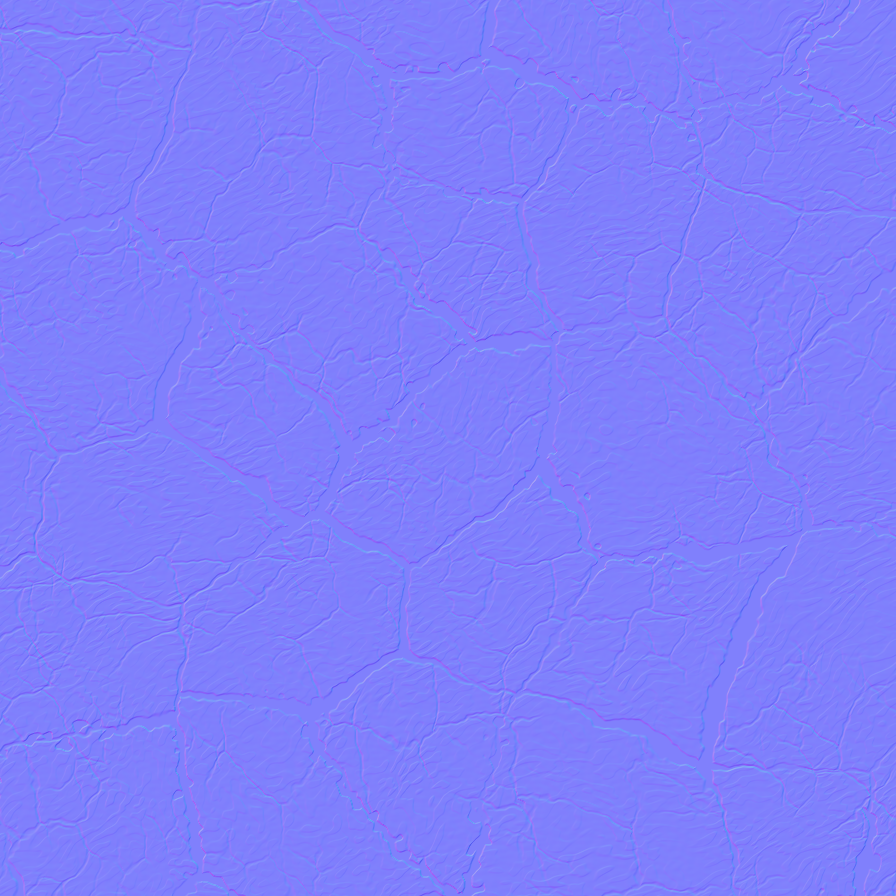
Write a three.js fragment shader that draws this texture map.

```glsl
// Tangent-space normal map of dry, cracked clay with fine directional grain.
varying vec2 vUv;

const float PLATE_CELLS = 5.0;       // plates across the canvas
const float BRANCH_CELLS = 11.0;     // cells of the thin branching cracks
const float HAIR_CELLS = 24.0;       // cells of the short hairlines
const float PLATE_DEPTH = 0.00050;   // heights in canvas units
const float BRANCH_DEPTH = 0.00036;
const float HAIR_DEPTH = 0.00026;
const float GRAIN_HEIGHT = 0.00016;
const float PIT_HEIGHT = 0.00010;
const vec2 CRACK_HALF_WIDTH = vec2(0.0006, 0.0080); // narrowest, widest
const float WALL_WIDTH = 0.0024;
const vec2 GRAIN_DIRECTION = vec2(0.906, 0.423);
const vec2 GRAIN_FREQUENCY = vec2(58.0, 135.0);     // along, across
const float SAMPLE_STEP = 0.0009;
const float BLUE_LEVEL = 0.99;

vec2 hash2(vec2 cell) {
  vec3 q = fract(cell.xyx * vec3(0.1031, 0.1030, 0.0973));
  q += dot(q, q.yzx + 33.33);
  return fract((q.xx + q.yz) * q.zy);
}

float cornerSlope(vec2 cell, vec2 offset) {
  return dot(hash2(cell) * 2.0 - 1.0, offset);
}

// Gradient noise, roughly -0.7 to 0.7
float noise(vec2 p) {
  vec2 i = floor(p), f = fract(p);
  vec2 u = f * f * f * (f * (f * 6.0 - 15.0) + 10.0);
  vec2 e = vec2(1.0, 0.0);
  float low = mix(cornerSlope(i, f), cornerSlope(i + e.xy, f - e.xy), u.x);
  float high = mix(cornerSlope(i + e.yx, f - e.yx), cornerSlope(i + e.xx, f - e.xx), u.x);
  return 1.4 * mix(low, high, u.y);
}

vec2 noise2(vec2 p) {
  return vec2(noise(p), noise(p + vec2(37.2, 71.7)));
}

// Distance to the border between the two nearest cell points, in canvas units
float borderDistance(vec2 p, float cells) {
  p *= cells;
  vec2 base = floor(p), nearest = vec2(0.0), second = vec2(0.0);
  float d1 = 100.0, d2 = 100.0;
  for (int y = -1; y <= 1; y++) {
    for (int x = -1; x <= 1; x++) {
      vec2 cell = base + vec2(float(x), float(y));
      vec2 r = cell + 0.05 + 0.9 * hash2(cell + cells * 7.0) - p;
      float d = dot(r, r);
      if (d < d1) {
        d2 = d1; second = nearest;
        d1 = d; nearest = r;
      } else if (d < d2) {
        d2 = d; second = r;
      }
    }
  }
  return 0.5 * (d2 - d1) / max(length(second - nearest), 0.001) / cells;
}

// Thin groove along cell borders, broken up by a patchy mask
float thinCracks(vec2 p, float cells, float threshold) {
  float patchMask = smoothstep(threshold, threshold + 0.25, noise(p * cells * 0.6 + 9.3));
  return patchMask * (1.0 - smoothstep(0.0003, 0.0026, borderDistance(p, cells)));
}

float surfaceHeight(vec2 p) {
  // Bend the borders, then make them wavy and ragged
  vec2 bent = p + 0.075 * noise2(p * 3.0 + 4.0) + 0.014 * noise2(p * 17.0);
  vec2 ragged = bent + 0.0055 * noise2(p * 46.0) + 0.0026 * noise2(p * 110.0);

  // Flat-bottomed cracks between plates, crumbled and shallow in places
  float halfWidth = mix(CRACK_HALF_WIDTH.x, CRACK_HALF_WIDTH.y,
                        smoothstep(-0.25, 0.55, noise(p * 4.5 + 21.0)));
  float crumble = smoothstep(-0.1, 0.25, noise(p * 5.0 + 53.0));
  float border = borderDistance(ragged, PLATE_CELLS);
  border -= 0.022 * crumble * max(0.0, noise(p * 75.0));
  float plate = smoothstep(halfWidth, halfWidth + WALL_WIDTH, border);
  float depth = PLATE_DEPTH * (0.55 + 0.45 * smoothstep(-0.3, 0.2, noise(p * 8.0 + 33.0)));

  // Branches and hairlines
  float branches = BRANCH_DEPTH * thinCracks(ragged, BRANCH_CELLS, -0.15);
  float hairs = HAIR_DEPTH * thinCracks(ragged + 0.31, HAIR_CELLS, 0.0);

  // Short slanted steps over soft pits
  vec2 across = vec2(-GRAIN_DIRECTION.y, GRAIN_DIRECTION.x);
  vec2 along = vec2(dot(bent, GRAIN_DIRECTION), dot(bent, across));
  float grain = smoothstep(0.0, 0.18, noise(along * GRAIN_FREQUENCY));
  grain *= GRAIN_HEIGHT * (0.8 + 0.9 * noise(p * 14.0 + 5.0));
  float pits = PIT_HEIGHT * noise(p * vec2(105.0, 150.0));

  return plate * (depth + grain + pits - branches - hairs);
}

void main() {
  // Central differences; red rises to the right, green falls upward
  vec2 e = vec2(SAMPLE_STEP, 0.0);
  float slopeX = surfaceHeight(vUv + e.xy) - surfaceHeight(vUv - e.xy);
  float slopeY = surfaceHeight(vUv + e.yx) - surfaceHeight(vUv - e.yx);
  vec3 normal = normalize(vec3(vec2(slopeX, -slopeY) / (2.0 * SAMPLE_STEP), 1.0));
  gl_FragColor = vec4((normal * 0.5 + 0.5) * vec3(1.0, 1.0, BLUE_LEVEL), 1.0);
}
```
